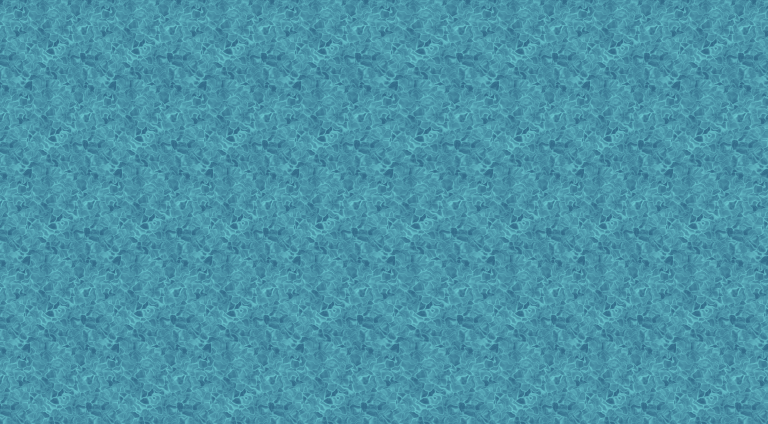
Give the GLSL for this pattern, as a WebGL 2 fragment shader.

```glsl
#version 300 es
precision highp float;

#define TILES vec2(8.2, 4.85)
#define CELLS 13.0
#define FINE_CELLS 22.0
#define WARP 0.075
#define DRIFT 0.22
#define LINE_WIDTH 0.26
#define GLINT_GAIN 0.56
#define PIT_GAIN 0.50
#define CLOUD_GAIN 0.55
#define GRAIN_GAIN 0.30
#define DEEP_COLOR vec3(0.215, 0.455, 0.565)
#define LIGHT_COLOR vec3(0.375, 0.705, 0.755)

uniform vec2 u_resolution;
out vec4 fragColor;

float hash(vec2 p) {
    return fract(sin(dot(p, vec2(127.1, 311.7))) * 43758.545);
}

vec2 hash2(vec2 p) {
    return vec2(hash(p), hash(p + 37.3));
}

// Value noise that wraps after the given number of lattice cells
float tiledNoise(vec2 p, float period) {
    vec2 cell = floor(p);
    vec2 f = fract(p);
    f = f * f * (3.0 - 2.0 * f);
    vec2 lo = mod(cell, period);
    vec2 hi = mod(cell + 1.0, period);
    return mix(mix(hash(lo), hash(vec2(hi.x, lo.y)), f.x),
               mix(hash(vec2(lo.x, hi.y)), hash(hi), f.x), f.y);
}

// Offsets and odd periods keep the octave lattices apart
float tiledClouds(vec2 p) {
    return 0.6 * tiledNoise(p * 9.0 + 0.3, 9.0)
         + 0.4 * tiledNoise(p * 17.0 + 5.7, 17.0);
}

// Wrapped cells: x is the gap to the border, y a random value per cell
vec2 tiledCells(vec2 p, float period) {
    p *= period;
    vec2 base = floor(p);
    float nearest = 8.0;
    float second = 8.0;
    float id = 0.0;
    for (int j = -1; j <= 1; j++) {
        for (int i = -1; i <= 1; i++) {
            vec2 cell = base + vec2(i, j);
            vec2 key = mod(cell, period);
            float d = length(cell + hash2(key + 5.0) - p);
            if (d < nearest) {
                second = nearest;
                nearest = d;
                id = hash(key + 71.0);
            } else {
                second = min(second, d);
            }
        }
    }
    return vec2(second - nearest, id);
}

float waterLight(vec2 uv) {
    // Slow sideways drift varies the spacing of the repeats
    vec2 p = uv;
    p.x += DRIFT * (tiledNoise(uv * vec2(0.55, 0.8), 64.0) - 0.5);

    // Bend the cells into irregular ripples
    vec2 bend = vec2(tiledNoise(p * 19.0 + 0.4, 19.0),
                     tiledNoise(p * 19.0 + 7.6, 19.0)) - 0.5;
    vec2 q = p + WARP * bend;

    vec2 coarse = tiledCells(q, CELLS);
    vec2 fine = tiledCells(q + 0.37, FINE_CELLS);

    // Short bright threads along borders
    float patches = smoothstep(0.3, 0.75, tiledNoise(p * 14.0 + 2.6, 14.0));
    float threads = (1.0 - smoothstep(0.0, LINE_WIDTH, coarse.x)) * mix(0.15, 1.0, patches);
    threads += 0.4 * (1.0 - smoothstep(0.0, LINE_WIDTH, fine.x)) * (1.0 - 0.5 * patches);

    // Dark hollows inside some cells
    float pits = coarse.y * coarse.y * smoothstep(0.03, 0.40, coarse.x);
    pits += 0.35 * fine.y * smoothstep(0.05, 0.45, fine.x);

    float grain = tiledNoise(p * 31.0 + 3.2, 31.0) - 0.5;
    float clouds = tiledClouds(p) - 0.5;

    // Faint tone changes between repeats
    float tone = 0.04 * (tiledNoise(uv * 1.3 + 9.0, 64.0) - 0.5);
    return 0.48 + CLOUD_GAIN * clouds + GRAIN_GAIN * grain
         + GLINT_GAIN * threads - PIT_GAIN * pits + tone;
}

void main() {
    // Four samples smooth the thin threads
    float light = 0.0;
    for (int j = 0; j < 2; j++) {
        for (int i = 0; i < 2; i++) {
            vec2 offset = (vec2(i, j) - 0.5) * 0.5;
            light += 0.25 * waterLight((gl_FragCoord.xy + offset) / u_resolution * TILES);
        }
    }
    fragColor = vec4(mix(DEEP_COLOR, LIGHT_COLOR, clamp(light, -0.1, 1.25)), 1.0);
}
```
